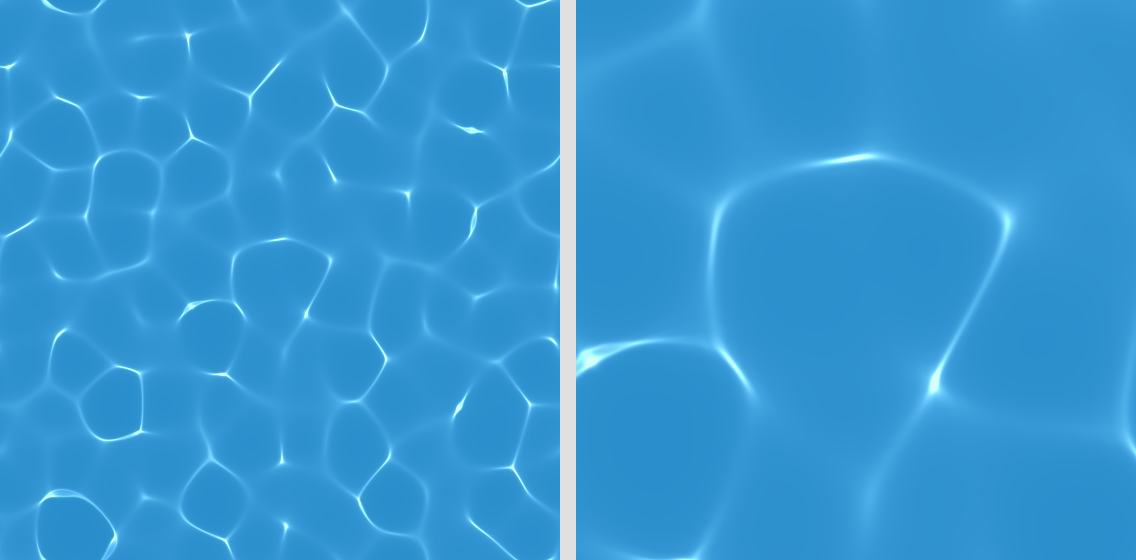
Left: the whole. Right: its middle third, enlarged.
Give the GLSL for this texture, as a Shadertoy shader.

```glsl
// Sunlit pool water: a web of thin bright caustic lines on clear blue.
// A grid of light rays is refracted by random waves; each ray lands as a
// Gaussian spot, stretched by the local lens, and the spots are summed.

#define WAVES 16           // number of surface waves
#define MIN_CYCLES 4.0     // longest wave, cycles per canvas
#define MAX_CYCLES 12.0    // shortest wave, cycles per canvas
#define FOCUS 0.66         // lens strength, 1 folds the light heavily
#define RAY_SPACING 0.0105 // distance between rays
#define REACH 4            // rays gathered to each side
#define SPOT 0.6           // spot radius, in ray spacings
#define BLUR 0.0009        // smallest line radius
#define DEEP_BLUE vec3(0.155, 0.547, 0.790)
#define SUNLIGHT vec3(0.046, 0.043, 0.037)
#define GLINT vec3(0.84, 1.0, 0.99)

const float PI = 3.14159265;

float hash(float n) {
    return fract(sin(n * 12.9898 + 4.1414) * 43758.5453);
}

// Wave i as direction (xy), angular frequency (z) and phase (w).
// Whole cycles across the canvas let the pattern tile.
vec4 makeWave(int i) {
    float n = float(i);
    float angle = PI * (n + hash(n)) / float(WAVES);
    float cycles = mix(MIN_CYCLES, MAX_CYCLES, hash(n + 31.7));
    vec2 k = floor(cycles * vec2(cos(angle), sin(angle)) + 0.5);
    return vec4(normalize(k), 2.0 * PI * length(k), 2.0 * PI * hash(n + 67.3));
}

void mainImage(out vec4 fragColor, in vec2 fragCoord) {
    vec2 uv = fragCoord / iResolution.y;

    vec4 waves[WAVES];
    for (int i = 0; i < WAVES; i++) waves[i] = makeWave(i);

    float bend = FOCUS * sqrt(2.0 / float(WAVES));
    float spotVariance = SPOT * SPOT;
    float blurVariance = BLUR * BLUR / (RAY_SPACING * RAY_SPACING);
    vec2 nearestRay = floor(uv / RAY_SPACING + 0.5);

    // Gather the light of all rays that may land here
    float light = 0.0;
    for (int y = -REACH; y <= REACH; y++) {
        for (int x = -REACH; x <= REACH; x++) {
            vec2 ray = (nearestRay + vec2(x, y)) * RAY_SPACING;

            // Refraction: shift of the ray and its derivatives
            vec2 shift = vec2(0.0);
            vec3 lens = vec3(0.0); // xx, xy, yy
            for (int i = 0; i < WAVES; i++) {
                vec4 w = waves[i];
                float theta = dot(w.xy, ray) * w.z + w.w;
                shift += w.xy * sin(theta) / w.z;
                lens += w.xxy * w.xyy * cos(theta);
            }
            vec3 j = vec3(1.0, 0.0, 1.0) + bend * lens;
            vec2 d = (uv - ray - bend * shift) / RAY_SPACING;

            // Covariance of the stretched spot, kept wider than the blur
            float xx = spotVariance * (j.x * j.x + j.y * j.y) + blurVariance;
            float yy = spotVariance * (j.z * j.z + j.y * j.y) + blurVariance;
            float xy = spotVariance * j.y * (j.x + j.z);
            float det = xx * yy - xy * xy;
            float q = (yy * d.x * d.x - 2.0 * xy * d.x * d.y + xx * d.y * d.y) / det;
            light += exp(-0.5 * q) / (2.0 * PI * sqrt(det));
        }
    }

    // Light the water, capped at the glint colour
    vec3 color = min(DEEP_BLUE + SUNLIGHT * light, GLINT);
    fragColor = vec4(color, 1.0);
}
```
